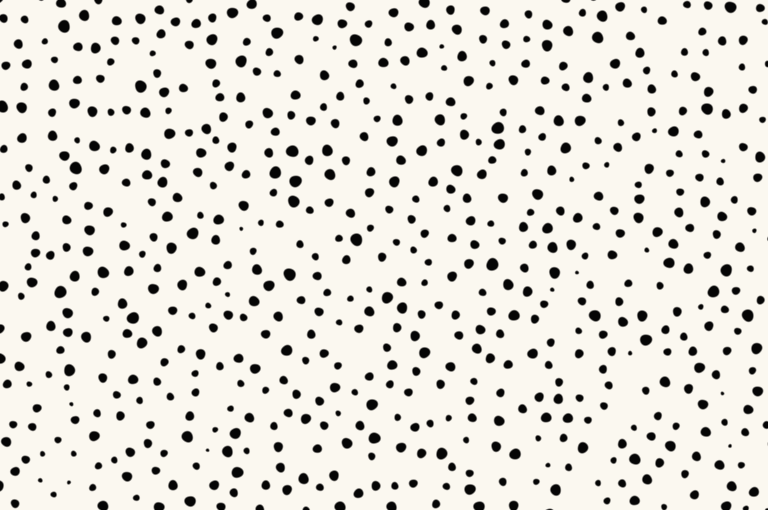
Write a WebGL 1 fragment shader that draws this pattern.

```glsl
precision highp float;

uniform vec2 u_resolution;

vec2 hash2(vec2 p) {
  vec3 q = fract(p.xyx * vec3(0.1031, 0.1030, 0.0973));
  q += dot(q, q.yzx + 33.33);
  return fract((q.xx + q.yz) * q.zy);
}

// Random point inside a grid cell
vec2 seedPoint(vec2 cell) {
  return cell + 0.5 + 0.84 * (hash2(cell + 71.0) - 0.5);
}

// Seed point pushed away from close neighbours, for even spacing
vec2 dotCenter(vec2 cell) {
  vec2 seed = seedPoint(cell);
  vec2 push = vec2(0.0);
  for (int j = -1; j <= 1; j++) {
    for (int i = -1; i <= 1; i++) {
      if (i == 0 && j == 0) continue;
      vec2 away = seed - seedPoint(cell + vec2(float(i), float(j)));
      float gap = max(length(away), 0.001);
      push += away / gap * max(0.86 - gap, 0.0) * 0.45;
    }
  }
  return seed + clamp(push, -0.4, 0.4);
}

// Mostly medium dots, with a few specks
float dotRadius(vec2 cell) {
  vec2 size = hash2(cell + 213.0);
  float radius = 0.103 + 0.073 * (size.x + size.y);
  float speck = step(hash2(cell + 347.0).x, 0.04);
  return radius * mix(1.0, 0.5, speck);
}

// Signed distance to a slightly uneven, hand-inked dot
float inkDot(vec2 p, vec2 cell) {
  vec2 offset = p - dotCenter(cell);
  vec2 phase = 6.2832 * hash2(cell + 129.0);
  float angle = atan(offset.y, offset.x + 0.00001);
  float wobble = 0.05 * sin(2.0 * angle + phase.x) + 0.035 * sin(3.0 * angle + phase.y);
  return length(offset) - dotRadius(cell) * (1.0 + wobble);
}

void main() {
  vec2 uv = gl_FragCoord.xy / u_resolution.y;

  // Tilted grid, about 20 cells per canvas height
  vec2 p = mat2(0.848, 0.530, -0.530, 0.848) * uv * 20.5 + 40.0;
  vec2 home = floor(p);

  float dist = 1.0;
  for (int j = -1; j <= 1; j++) {
    for (int i = -1; i <= 1; i++) {
      dist = min(dist, inkDot(p, home + vec2(float(i), float(j))));
    }
  }

  // Soft ink edge on warm paper
  vec3 paper = vec3(0.985, 0.972, 0.942);
  vec3 ink = vec3(0.018, 0.018, 0.018);
  float coverage = 1.0 - smoothstep(-0.045, 0.045, dist);
  gl_FragColor = vec4(mix(paper, ink, coverage), 1.0);
}
```
